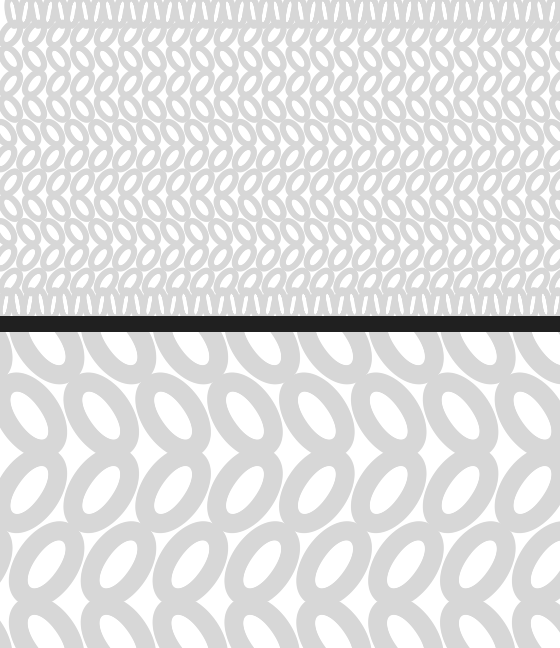
Top, the full canvas; bottom, a detail of the centre.
A WebGL 1 fragment shader for this pattern:

```glsl
precision highp float;

uniform vec2 u_resolution;

// One unit is the spacing between columns.
const float COLUMNS_PER_HEIGHT = 13.19;
const float ROW_PITCH = 1.035;
const float MIDDLE_ROW = 6.0;
const float LAST_ROW = 11.0;
const float EDGE_OFFSET = 6.1;
const float HALF_STROKE = 0.134;
const float FAR = 10.0;

const vec3 PAPER = vec3(1.0);
const vec3 YARN = vec3(0.843);

// Approximate distance to the outline of an upright ellipse.
float ellipseDistance(vec2 p, vec2 radii) {
  float k = length(p / radii);
  float slope = length(p / (radii * radii));
  return k * (k - 1.0) / max(slope, 0.0001);
}

// Distance to the stroke of a loop tilted clockwise from vertical.
float loopStroke(vec2 p, vec2 radii, float tilt) {
  float c = cos(tilt);
  float s = sin(tilt);
  vec2 q = vec2(c * p.x - s * p.y, s * p.x + c * p.y);
  return abs(ellipseDistance(q, radii)) - HALF_STROKE;
}

// Rows lean singly at the top, then in pairs.
float rowLean(float row) {
  float pairStep = mod(row, 4.0) < 2.0 ? -1.0 : 1.0;
  float singleStep = mod(row, 2.0) < 1.0 ? -1.0 : 1.0;
  return row < 4.0 ? singleStep : pairStep;
}

// Paired rows shift sideways by a quarter of a column.
float rowPhase(float row) {
  bool shifted = row > 4.0 && mod(row + 3.0, 4.0) < 2.0;
  return shifted ? 0.2 : 0.44;
}

// Nearest loop within the leaning rows of the body.
float bodyDistance(vec2 p) {
  float nearestRow = floor(MIDDLE_ROW - p.y / ROW_PITCH + 0.5);
  float d = FAR;
  for (int i = -1; i <= 1; i++) {
    float row = nearestRow + float(i);
    if (row < 1.0 || row > LAST_ROW) continue;
    float phase = rowPhase(row);
    float column = floor(p.x - phase + 0.5);
    float y = (MIDDLE_ROW - row) * ROW_PITCH;
    for (int j = -1; j <= 1; j++) {
      vec2 center = vec2(column + float(j) + phase, y);
      d = min(d, loopStroke(p - center, vec2(0.3, 0.522), 0.61 * rowLean(row)));
    }
  }
  return d;
}

// Narrow ribbing with two opposed loops per column.
float ribDistance(vec2 p, float y, float start, float firstLean) {
  float spacing = 0.5;
  float nearest = floor((p.x - start) / spacing + 0.5);
  float d = FAR;
  for (int j = -2; j <= 2; j++) {
    float index = nearest + float(j);
    if (index < 0.0) continue;
    float lean = mod(index, 2.0) < 1.0 ? firstLean : -firstLean;
    vec2 center = vec2(start + index * spacing, y);
    d = min(d, loopStroke(p - center, vec2(0.21, 0.57), 0.18 * lean));
  }
  return d;
}

void main() {
  float pixel = COLUMNS_PER_HEIGHT / u_resolution.y;
  vec2 p = gl_FragCoord.xy * pixel;
  p.y -= 0.5 * COLUMNS_PER_HEIGHT;

  float d = bodyDistance(p);
  d = min(d, ribDistance(p, EDGE_OFFSET, 0.55, -1.0));
  d = min(d, ribDistance(p, -EDGE_OFFSET, 0.23, 1.0));

  // Soft yarn edge over the paper.
  float ink = 1.0 - smoothstep(-0.6 * pixel, 0.6 * pixel, d);
  gl_FragColor = vec4(mix(PAPER, YARN, ink), 1.0);
}
```
